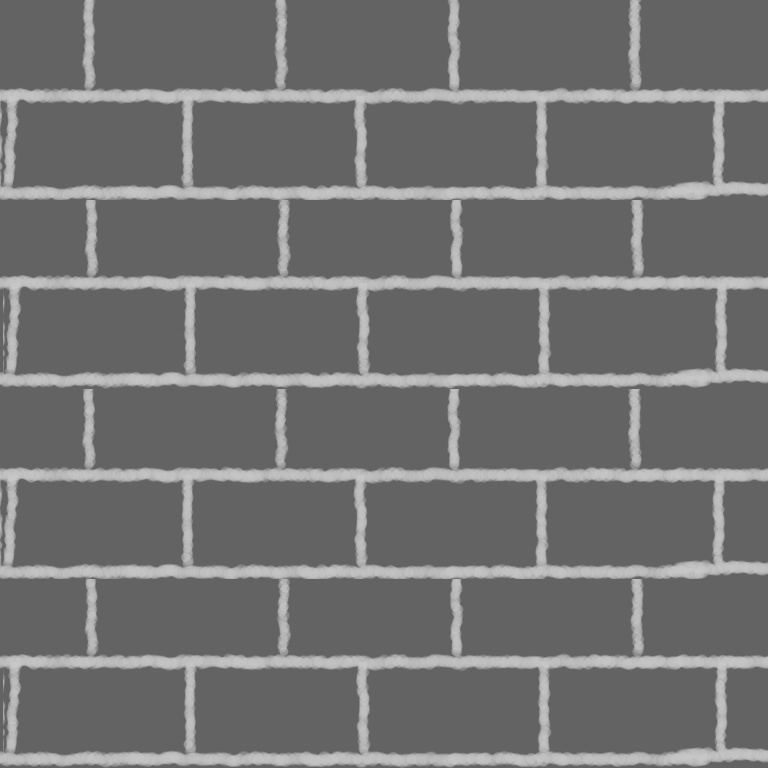
Give the GLSL for this pattern, as a WebGL 1 fragment shader.

```glsl
precision highp float;

uniform vec2 u_resolution;

const vec3 BRICK = vec3(0.39);
const vec3 MORTAR = vec3(0.785);
const float TILE_HEIGHT = 0.2468;
const float TILE_TOP = 0.0135;
const float TILE_SHIFT = 0.0033;
const float BED_RADIUS = 0.0096;
const float JOINT_RADIUS = 0.0079;
const float JOINT_PITCH = 0.2305;
const float DAB_SPACING = 0.0039;

float hash(vec2 p) {
    return fract(sin(dot(p, vec2(12.99, 78.23))) * 4375.85);
}

// Light left through a row of soft dabs; p.x runs along the stroke
float stroke(vec2 p, float start, float end, float radius, float seed) {
    float clear = 1.0;
    float cell = floor(p.x / DAB_SPACING);
    for (int i = -3; i <= 3; i++) {
        float n = cell + float(i);
        float along = (n + 0.5) * DAB_SPACING;
        float drift = (hash(vec2(n, seed)) - 0.5) * 0.42 * radius;
        drift += 0.0008 * sin(n * 0.45 + seed * 2.3);
        float size = radius * mix(0.85, 1.05, hash(vec2(n, seed + 7.0)));
        float opacity = mix(0.34, 0.62, hash(vec2(n, seed + 13.0)));
        float dab = 1.0 - smoothstep(0.66 * size, size, length(p - vec2(along, drift)));
        float inside = step(start, along) * step(along, end);
        clear *= 1.0 - dab * opacity * inside;
    }
    return clear;
}

// Bed lines; the lower one is joined from two overlapping strokes
float beds(vec2 p) {
    float clear = stroke(p - vec2(0.0, 0.125), -1.0, 2.0, BED_RADIUS, 1.0);
    clear *= stroke(p - vec2(0.0, 0.2513), -1.0, 0.916, BED_RADIUS, 2.0);
    clear *= stroke(p - vec2(0.0, 0.2461), 0.882, 2.0, BED_RADIUS, 3.0);
    return clear;
}

// Upright joints of the upper (0) or lower (1) course
float joints(vec2 p, float course) {
    float top = mix(-0.02, 0.126, course);
    float bottom = mix(0.114, 0.24, course);
    float clear = 1.0;
    for (int i = 0; i < 5; i++) {
        float n = float(i);
        float first = 1.0 - step(0.5, n);
        float third = step(1.5, n) * step(n, 2.5);
        float x = mix(0.1355, 0.0138, course) + n * JOINT_PITCH;
        x -= 0.0052 * third + 0.0195 * first * (1.0 - course);
        x -= first * course * (p.y - 0.188) * 0.055;
        clear *= stroke(vec2(p.y, p.x - x), top, bottom, JOINT_RADIUS, 20.0 + n + 8.0 * course);
    }
    // Sliver left by the cut at the tile edge
    float sliver = stroke(vec2(p.y, p.x + 0.0045), top, bottom, JOINT_RADIUS, 40.0);
    return clear * mix(1.0, sliver, course * step(0.0, p.x));
}

void main() {
    vec2 uv = gl_FragCoord.xy / u_resolution;
    vec2 p = vec2(uv.x, 1.0 - uv.y);

    // Two-course tiles, every second one slightly displaced
    float tile = max(floor((p.y - TILE_TOP) / TILE_HEIGHT), 0.0);
    p.y -= tile * TILE_HEIGHT;
    p += mod(tile, 2.0) * vec2(-TILE_SHIFT, TILE_SHIFT);

    float course = step(0.125, p.y);
    float coverage = 1.0 - beds(p) * joints(p, course);
    gl_FragColor = vec4(mix(BRICK, MORTAR, coverage), 1.0);
}
```
